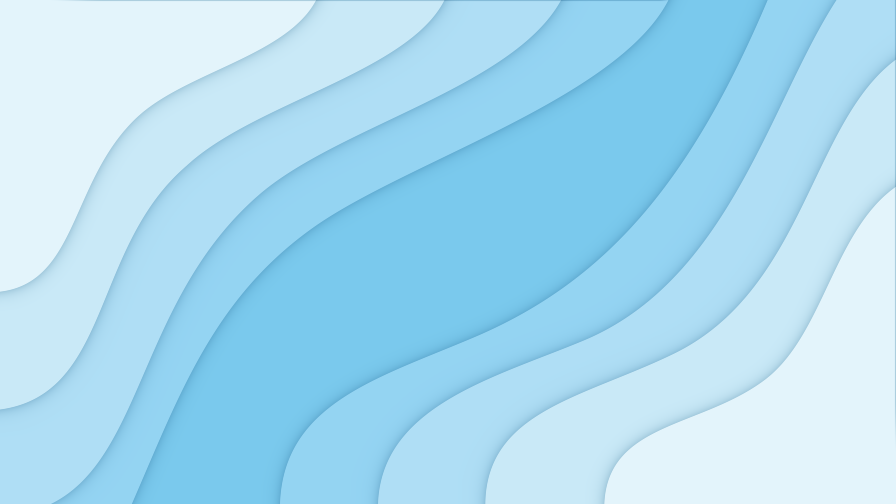
Reproduce this background procedurally as a Shadertoy shader.

```glsl
// Layered paper-cut waves in pale blues, rising from both corners around a sky-blue channel.

const vec2 BOARD = vec2(768.0, 432.0); // drawing board spanning the canvas, y pointing down

vec2 bezier(vec2 a, vec2 b, vec2 c, vec2 d, float t) {
    float u = 1.0 - t;
    return u * u * u * a + 3.0 * u * u * t * b + 3.0 * u * t * t * c + t * t * t * d;
}

vec2 bezierTangent(vec2 a, vec2 b, vec2 c, vec2 d, float t) {
    float u = 1.0 - t;
    return u * u * (b - a) + 2.0 * u * t * (c - b) + t * t * (d - c);
}

// Signed distance to a curve falling from upper right to lower left; positive on its upper left.
// Position along the falling diagonal is monotone, so bisection finds the facing curve point.
float curveSide(vec2 p, vec2 a, vec2 b, vec2 c, vec2 d) {
    float along = p.x - p.y, low = 0.0, high = 1.0;
    for (int i = 0; i < 14; i++) {
        float t = 0.5 * (low + high);
        vec2 q = bezier(a, b, c, d, t);
        if (q.x - q.y > along) low = t; else high = t;
    }
    float t = 0.5 * (low + high);
    vec2 dir = normalize(bezierTangent(a, b, c, d, t));
    vec2 offset = p - bezier(a, b, c, d, t);
    return dir.x * offset.y - dir.y * offset.x;
}

// Two curve pieces joined at "mid"
float waveSide(vec2 p, vec2 a, vec2 b, vec2 c, vec2 mid, vec2 e, vec2 f, vec2 g) {
    return p.x - p.y > mid.x - mid.y ? curveSide(p, a, b, c, mid) : curveSide(p, mid, e, f, g);
}

// Lay a sheet over the colour where dist > 0, with a soft shadow just outside it
void addSheet(inout vec3 color, float dist, vec3 sheet) {
    float soft = 0.6 * BOARD.x / iResolution.x;
    color *= 1.0 - vec3(0.20, 0.14, 0.11) * exp(min(dist, 0.0) / 4.5);
    color = mix(color, sheet, smoothstep(-soft, soft, dist));
}

void mainImage(out vec4 fragColor, in vec2 fragCoord) {
    vec2 uv = fragCoord / iResolution.xy;
    vec2 p = vec2(uv.x, 1.0 - uv.y) * BOARD;

    vec3 color = vec3(0.48, 0.79, 0.93);
    vec3 blue = vec3(0.58, 0.83, 0.95);
    vec3 light = vec3(0.685, 0.87, 0.96);
    vec3 pale = vec3(0.79, 0.915, 0.97);
    vec3 white = vec3(0.89, 0.957, 0.985);

    // Upper left sheets, innermost first
    addSheet(color, waveSide(p, vec2(573, 0), vec2(530, 84), vec2(350, 138), vec2(270, 194),
        vec2(183, 255), vec2(154, 338), vec2(113, 432)), blue);
    addSheet(color, waveSide(p, vec2(481, 0), vec2(440, 75), vec2(290, 108), vec2(222, 167),
        vec2(110, 264), vec2(125, 418), vec2(20, 440)), light);
    addSheet(color, waveSide(p, vec2(381, 0), vec2(350, 62), vec2(218, 88), vec2(160, 142),
        vec2(78, 212), vec2(96, 338), vec2(0, 351)), pale);
    addSheet(color, waveSide(p, vec2(271, 0), vec2(246, 48), vec2(158, 62), vec2(117, 101),
        vec2(60, 155), vec2(67, 242), vec2(0, 250)), white);

    // Lower right sheets, innermost first
    addSheet(color, -waveSide(p, vec2(658, 0), vec2(592, 156), vec2(520, 240), vec2(409, 288),
        vec2(325, 324), vec2(243, 345), vec2(240, 432)), blue);
    addSheet(color, -waveSide(p, vec2(717, 0), vec2(660, 88), vec2(625, 240), vec2(500, 292),
        vec2(423, 324), vec2(327, 348), vec2(324, 432)), light);
    addSheet(color, -waveSide(p, vec2(768, 51), vec2(695, 105), vec2(690, 248), vec2(578, 303),
        vec2(500, 341), vec2(417, 352), vec2(416, 432)), pale);
    addSheet(color, -waveSide(p, vec2(768, 160), vec2(714, 198), vec2(706, 288), vec2(655, 326),
        vec2(600, 367), vec2(521, 362), vec2(518, 432)), white);

    // Thin shade where the sheets meet the top and right rims
    float topRim = (1.0 - smoothstep(0.3, 1.5, p.y)) * smoothstep(40.0, 90.0, p.x)
        * (1.0 - smoothstep(565.0, 575.0, p.x));
    float rightRim = smoothstep(BOARD.x - 1.5, BOARD.x - 0.3, p.x)
        * (1.0 - smoothstep(340.0, 390.0, p.y));
    color *= 1.0 - vec3(0.25, 0.16, 0.12) * max(topRim, rightRim);

    fragColor = vec4(color, 1.0);
}
```
